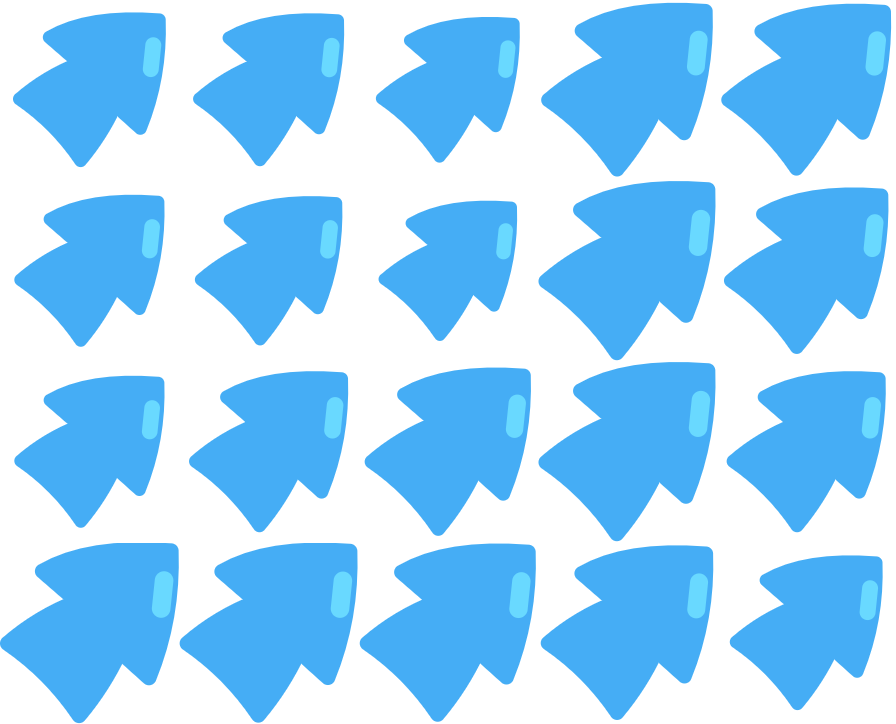
A Shadertoy shader for this pattern:

```glsl
// Five by four grid of blue, three-pointed arrow shapes with a pale highlight.
// Each outline is a closed loop of quadratic curves, measured as a polygon
// distance and inflated to round its tips; every cell has its own size.

const vec2 GRID = vec2(5.0, 4.0);
const float CELL_UNITS = 154.0;   // drawing units across one cell
const float TIP_RADIUS = 6.5;
const int EDGES = 7;
const int STEPS = 8;              // straight pieces per curved edge

const vec3 PAPER = vec3(1.0);
const vec3 BLUE = vec3(0.27, 0.68, 0.96);
const vec3 SHINE = vec3(0.41, 0.85, 1.0);

// Corner and bend control, alternating, anticlockwise from the top right.
const vec2 OUTLINE[14] = vec2[14](
    vec2(70.0, 71.0),    vec2(-1.0, 76.5),
    vec2(-40.5, 53.5),   vec2(-25.5, 40.5),
    vec2(-10.5, 27.5),   vec2(-44.0, 14.5),
    vec2(-70.5, -8.5),   vec2(-34.0, -33.5),
    vec2(-9.0, -70.5),   vec2(12.0, -45.5),
    vec2(26.0, -15.5),   vec2(38.5, -26.8),
    vec2(51.0, -38.0),   vec2(72.0, 13.5));

// Relative sizes, left to right, bottom row first.
const float SIZES[20] = float[20](
    1.0,  0.995, 0.985, 0.965, 0.855,
    0.84, 0.89,  0.93,  0.99,  0.89,
    0.84, 0.825, 0.775, 0.99,  0.92,
    0.855, 0.845, 0.805, 0.96, 0.95);

vec2 bezier(vec2 a, vec2 b, vec2 c, float t) {
    return mix(mix(a, b, t), mix(b, c, t), t);
}

float segmentDistance(vec2 p, vec2 a, vec2 b) {
    vec2 ab = b - a;
    float t = clamp(dot(p - a, ab) / dot(ab, ab), 0.0, 1.0);
    return length(p - a - ab * t);
}

// True when a ray to the right of p crosses the piece from a to b.
bool crosses(vec2 p, vec2 a, vec2 b) {
    if ((a.y > p.y) == (b.y > p.y)) return false;
    return p.x < a.x + (b.x - a.x) * (p.y - a.y) / (b.y - a.y);
}

// Signed distance to the curved outline, negative inside.
float arrowDistance(vec2 p, float radius) {
    float nearest = 1e5;
    float side = 1.0;
    for (int e = 0; e < EDGES; e++) {
        vec2 start = OUTLINE[2 * e];
        vec2 bend = OUTLINE[2 * e + 1];
        vec2 end = OUTLINE[(2 * e + 2) % (2 * EDGES)];
        vec2 a = start;
        for (int s = 1; s <= STEPS; s++) {
            vec2 b = bezier(start, bend, end, float(s) / float(STEPS));
            nearest = min(nearest, segmentDistance(p, a, b));
            if (crosses(p, a, b)) side = -side;
            a = b;
        }
    }
    return side * nearest - radius;
}

float coverage(float d, float pixel) {
    return clamp(0.5 - d / pixel, 0.0, 1.0);
}

void mainImage(out vec4 fragColor, in vec2 fragCoord) {
    // Cell index and centred position within the cell
    vec2 grid = fragCoord / iResolution.xy * GRID;
    vec2 cell = clamp(floor(grid), vec2(0.0), GRID - 1.0);
    vec2 cellSize = iResolution.xy / GRID;
    float size = SIZES[int(cell.y * GRID.x + cell.x)];
    float pixel = CELL_UNITS / (min(cellSize.x, cellSize.y) * size);
    vec2 p = (grid - cell - 0.5) * cellSize * pixel;

    // Body, then highlight
    float body = arrowDistance(p, TIP_RADIUS);
    float shine = segmentDistance(p, vec2(64.0, 45.5), vec2(61.5, 21.5)) - 8.0;
    vec3 color = mix(PAPER, BLUE, coverage(body, pixel));
    color = mix(color, SHINE, coverage(shine, pixel));
    fragColor = vec4(color, 1.0);
}
```
